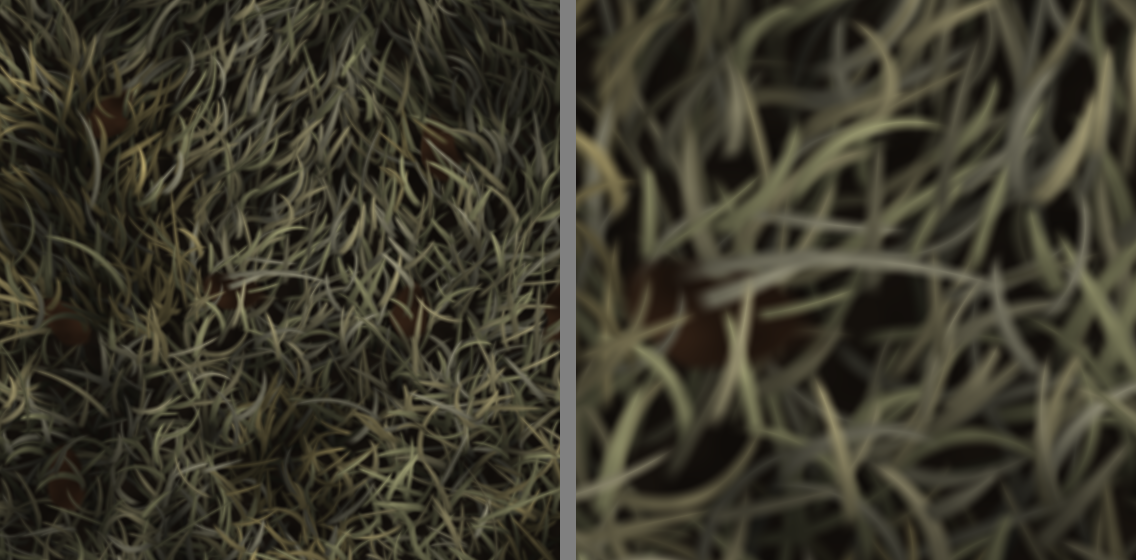
Left, the full canvas; right, a detail of the centre.
This texture is drawn by a WebGL 2 fragment shader. Its source:

```glsl
#version 300 es
precision highp float;
// Dim, tangled lawn of dry soft-edged grass blades over dark soil with a few brown leaves.

uniform vec2 u_resolution;
out vec4 outColor;

const int LAYERS = 14;
const int LEAF_LAYER = 9;            // leaves lie under the blades above this layer
const float CELL_BACK = 0.088;       // blade spacing, deepest layer
const float CELL_FRONT = 0.072;      // blade spacing, top layer
const float BLADE_REACH = 0.88;      // half length in cells, must stay below 0.9
const float BLADE_WIDTH = 0.0046;    // half width
const float SOFTNESS = 0.0048;
const float BEND = 0.55;
const float STEM_CELL = 0.16;
const float STEM_WIDTH = 0.0040;
const float LEAF_CELL = 0.30;
const float LIGHT_BACK = 0.12;
const float LIGHT_FRONT = 0.44;
const vec3 SOIL = vec3(0.070, 0.056, 0.042);
const vec3 STRAW = vec3(1.00, 0.95, 0.71);
const vec3 ASH = vec3(0.98, 0.96, 0.81);
const vec3 OLIVE = vec3(0.94, 0.95, 0.62);
const vec3 GOLD = vec3(1.08, 0.96, 0.58);
const vec3 LEAF_BROWN = vec3(0.16, 0.105, 0.068);

float hash(vec2 p) {
    return fract(sin(dot(p, vec2(127.1, 311.7))) * 43758.5453);
}

vec4 hash4(vec2 p) {
    return vec4(hash(p), hash(p + 17.3), hash(p + 41.9), hash(p + 73.7));
}

float noise(vec2 p) {
    vec2 i = floor(p), f = fract(p);
    f = f * f * (3.0 - 2.0 * f);
    return mix(mix(hash(i), hash(i + vec2(1, 0)), f.x),
               mix(hash(i + vec2(0, 1)), hash(i + vec2(1, 1)), f.x), f.y);
}

vec2 rotate(vec2 p, float angle) {
    float c = cos(angle), s = sin(angle);
    return vec2(c * p.x - s * p.y, s * p.x + c * p.y);
}

vec3 bladeTint(vec2 root, float pick) {
    vec3 tint = mix(STRAW, ASH, smoothstep(0.2, 0.6, pick));
    float warmth = noise(root * 4.0 + 8.0) + 0.25 * (1.0 - root.x);
    tint = mix(tint, OLIVE, 0.6 * step(0.68, pick));
    return mix(tint, GOLD, 0.7 * smoothstep(0.55, 0.95, warmth) * step(pick, 0.55));
}

// Paints one grid of bent, tapered blades over the given colour.
vec3 paintBlades(vec3 color, vec2 p, float cell, float width, float presence, float light, float seed) {
    vec2 shifted = p + vec2(0.37, 0.61) * seed * cell;
    vec2 home = floor(shifted / cell);
    for (int j = -1; j <= 1; j++)
    for (int i = -1; i <= 1; i++) {
        vec2 id = home + vec2(i, j);
        vec4 a = hash4(id + seed * 13.7);
        vec4 b = hash4(id + seed * 13.7 + 151.1);
        if (b.w > presence) continue;
        vec2 offset = shifted - (id + a.xy) * cell;
        vec2 root = p - offset;

        // Mostly upright, more tangled towards the bottom
        float spread = mix(2.9, 1.5, smoothstep(0.2, 0.75, root.y));
        float lean = 2.0 * (noise(root * 4.0) - 0.5) + spread * (a.z - 0.5);
        float halfLength = cell * BLADE_REACH * mix(0.45, 1.0, a.w);
        vec2 q = rotate(offset, lean);
        float t = q.y / halfLength;
        float bend = BEND * 2.0 * (b.x - 0.5);
        bend *= abs(b.x - 0.5) + 0.5;
        float across = (q.x - bend * halfLength * (t * t - 0.3)) / sqrt(1.0 + 4.0 * bend * bend * t * t);
        float w = width * mix(0.6, 1.3, b.y) * (1.0 - 0.5 * smoothstep(-0.3, 1.0, t));
        float cover = 1.0 - smoothstep(w - SOFTNESS, w + SOFTNESS, abs(across));
        cover *= 1.0 - smoothstep(0.65, 1.0, abs(t));

        // Dark root, lit side, and a shade of its own
        float shade = light * mix(0.70, 1.20, b.z) * mix(0.74, 1.05, smoothstep(-1.0, 0.3, t));
        shade *= 1.0 + 0.07 * clamp(across / w, -1.0, 1.0);
        color = mix(color, bladeTint(root, fract(b.z * 7.0 + a.z)) * shade, cover);
    }
    return color;
}

// Paints sparse, rumpled dead leaves.
vec3 paintLeaves(vec3 color, vec2 p) {
    vec2 id = floor(p / LEAF_CELL);
    vec4 h = hash4(id + 5.2);
    vec2 q = rotate(p - (id + 0.35 + 0.3 * h.xy) * LEAF_CELL, 3.0 * h.z);
    float edge = length(q / vec2(0.058, 0.036)) + 0.4 * (noise(p * 35.0) - 0.5);
    float cover = (1.0 - smoothstep(0.75, 1.1, edge)) * step(h.w, 0.22);
    return mix(color, LEAF_BROWN * mix(0.6, 1.2, noise(p * 28.0)), cover);
}

void main() {
    vec2 p = gl_FragCoord.xy / min(u_resolution.x, u_resolution.y);
    float clump = 0.55 * noise(p * 6.0 + 3.1) + 0.45 * noise(p * 15.0 + 9.4);
    float patchLight = mix(0.50, 1.18, smoothstep(0.2, 0.66, clump));

    // Soil, then blades from the deepest to the top layer
    vec3 color = SOIL * mix(0.7, 1.2, noise(p * 40.0));
    for (int k = 0; k < LAYERS; k++) {
        float depth = float(k) / float(LAYERS - 1);
        float light = mix(LIGHT_BACK, LIGHT_FRONT, depth) * patchLight;
        float presence = mix(1.0, 0.8, depth);
        color = paintBlades(color, p, mix(CELL_BACK, CELL_FRONT, depth), BLADE_WIDTH, presence, light, float(k) + 1.0);
        if (k == LEAF_LAYER) color = paintLeaves(color, p);
    }

    // A few long stems on top, then faint mottling
    color = paintBlades(color, p, STEM_CELL, STEM_WIDTH, 0.6, LIGHT_FRONT * mix(0.7, 0.95, patchLight), 31.0);
    color *= mix(0.95, 1.05, noise(p * 90.0));
    outColor = vec4(color, 1.0);
}
```
